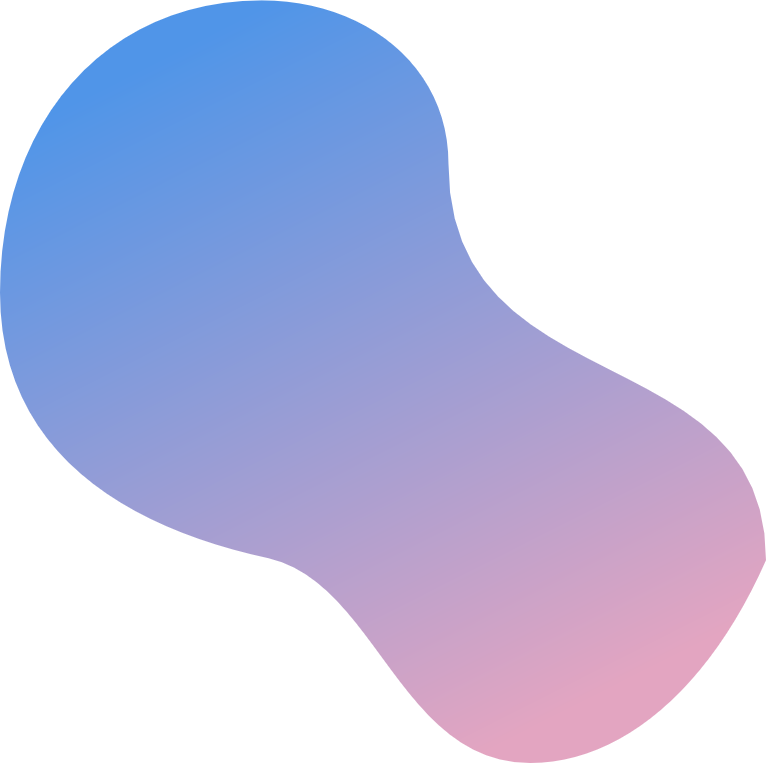
Reproduce this background procedurally as a Shadertoy shader.

```glsl
// Smooth curved blob filled with a diagonal blue-to-pink gradient on white.

#define PAPER vec3(1.0)
#define BLUE vec3(0.314, 0.585, 0.910)
#define PINK vec3(0.890, 0.647, 0.757)
#define GRADIENT_AXIS vec2(0.45, -0.89)
#define GRADIENT_START 0.163
#define GRADIENT_LENGTH 1.0
#define CURVE_STEPS 24

// Point on a cubic Bezier curve.
vec2 bezier(vec2 a, vec2 b, vec2 c, vec2 d, float t) {
    vec2 ab = mix(a, b, t), bc = mix(b, c, t), cd = mix(c, d, t);
    return mix(mix(ab, bc, t), mix(bc, cd, t), t);
}

float segmentDistance(vec2 p, vec2 a, vec2 b) {
    vec2 ap = p - a, ab = b - a;
    return length(ap - ab * clamp(dot(ap, ab) / dot(ab, ab), 0.0, 1.0));
}

// Adds one curve to the outline: x keeps the nearest distance,
// y flips its sign each time a ray towards +x crosses the curve.
void addCurve(inout vec2 outline, vec2 p, vec2 a, vec2 b, vec2 c, vec2 d) {
    vec2 from = a;
    for (int i = 1; i <= CURVE_STEPS; i++) {
        vec2 to = bezier(a, b, c, d, float(i) / float(CURVE_STEPS));
        outline.x = min(outline.x, segmentDistance(p, from, to));
        if ((from.y > p.y) != (to.y > p.y)) {
            float crossX = mix(from.x, to.x, (p.y - from.y) / (to.y - from.y));
            if (crossX > p.x) outline.y = -outline.y;
        }
        from = to;
    }
}

// Signed distance to the blob, negative inside.
float blobDistance(vec2 p) {
    vec2 left = vec2(0.0, 0.617), top = vec2(0.3425, 0.9995);
    vec2 waist = vec2(0.587, 0.7856), tip = vec2(1.0026, 0.2667);
    vec2 bottom = vec2(0.694, 0.0013), hollow = vec2(0.3516, 0.2693);

    vec2 outline = vec2(10.0, 1.0);
    addCurve(outline, p, left, vec2(0.0, 0.8405), vec2(0.1386, 0.9995), top);
    addCurve(outline, p, top, vec2(0.477, 0.9995), vec2(0.587, 0.914), waist);
    addCurve(outline, p, waist, vec2(0.587, 0.4667), vec2(1.0026, 0.5634), tip);
    addCurve(outline, p, tip, vec2(0.928, 0.098), vec2(0.813, 0.0013), bottom);
    addCurve(outline, p, bottom, vec2(0.524, 0.0013), vec2(0.4928, 0.2366), hollow);
    addCurve(outline, p, hollow, vec2(0.1634, 0.3098), vec2(0.0, 0.409), left);
    return outline.x * outline.y;
}

void mainImage(out vec4 fragColor, in vec2 fragCoord) {
    // Canvas height is one unit.
    vec2 p = fragCoord / iResolution.y;
    float pixel = 1.0 / iResolution.y;

    // Linear gradient running from the upper left.
    float along = dot(p - vec2(0.0, 1.0), GRADIENT_AXIS);
    float blend = clamp((along - GRADIENT_START) / GRADIENT_LENGTH, 0.0, 1.0);
    vec3 fill = mix(BLUE, PINK, blend);

    // Antialiased edge.
    float coverage = clamp(0.5 - blobDistance(p) / pixel, 0.0, 1.0);
    fragColor = vec4(mix(PAPER, fill, coverage), 1.0);
}
```
